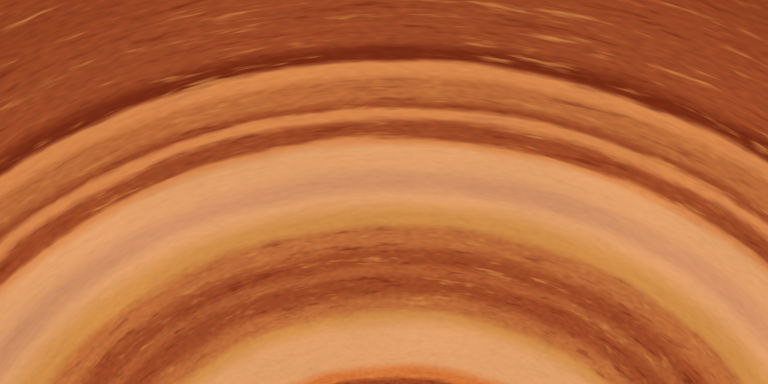
Write a WebGL 1 fragment shader that draws this texture.

```glsl
precision highp float;
// Curved wood grain: broad elliptical growth rings crossed by fine fibres.

uniform vec2 u_resolution;

const vec2 RING_CENTRE = vec2(1.03, -0.42);
const float RING_SQUASH = 0.794;

const vec3 UMBER = vec3(0.47, 0.17, 0.08);
const vec3 RUST = vec3(0.62, 0.29, 0.15);
const vec3 AMBER = vec3(0.74, 0.42, 0.22);
const vec3 ORANGE = vec3(0.84, 0.52, 0.29);
const vec3 CREAM = vec3(0.88, 0.62, 0.41);
const vec3 ROSE = vec3(0.82, 0.56, 0.39);
const vec3 GOLD = vec3(0.82, 0.55, 0.28);

vec2 hashGradient(vec2 cell) {
  vec2 k = vec2(dot(cell, vec2(127.1, 311.7)), dot(cell, vec2(269.5, 183.3)));
  return 2.0 * fract(sin(k) * 43758.55) - 1.0;
}

float gradientNoise(vec2 p) {
  vec2 i = floor(p);
  vec2 f = p - i;
  vec2 w = f * f * f * (f * (f * 6.0 - 15.0) + 10.0);
  float a = dot(hashGradient(i), f);
  float b = dot(hashGradient(i + vec2(1.0, 0.0)), f - vec2(1.0, 0.0));
  float c = dot(hashGradient(i + vec2(0.0, 1.0)), f - vec2(0.0, 1.0));
  float d = dot(hashGradient(i + 1.0), f - 1.0);
  return mix(mix(a, b, w.x), mix(c, d, w.x), w.y);
}

// Layers of noise stretched along the rings; grain = (angle, radius).
float fibres(vec2 grain, vec2 frequency) {
  float sum = 0.0;
  float weight = 0.6;
  for (int i = 0; i < 3; i++) {
    sum += weight * gradientNoise(grain * frequency + float(i) * 17.3);
    frequency *= vec2(2.1, 1.8);
    weight *= 0.75;
  }
  return sum;
}

// Switches to the next colour once the radius passes an edge.
vec3 ring(vec3 inner, vec3 outer, float edge, float softness, float radius) {
  return mix(inner, outer, smoothstep(edge - softness, edge + softness, radius));
}

vec3 ringColour(float r) {
  vec3 c = ring(RUST, ORANGE * vec3(1.0, 0.88, 0.75), 0.438, 0.008, r);
  c = ring(c, CREAM, 0.468, 0.016, r);
  c = ring(c, GOLD, 0.582, 0.025, r);
  c = ring(c, AMBER, 0.612, 0.012, r);
  c = ring(c, RUST, 0.655, 0.018, r);
  c = ring(c, mix(RUST, AMBER, 0.55), 0.705, 0.010, r);
  c = ring(c, RUST, 0.730, 0.010, r);
  c = ring(c, AMBER, 0.775, 0.020, r);
  c = ring(c, GOLD, 0.832, 0.015, r);
  c = ring(c, CREAM, 0.885, 0.030, r);
  c = ring(c, ROSE, 0.925, 0.020, r);
  c = ring(c, CREAM, 0.975, 0.025, r);
  c = ring(c, ORANGE, 1.045, 0.014, r);
  c = ring(c, RUST, 1.062, 0.007, r);
  c = ring(c, ORANGE, 1.108, 0.012, r);
  c = ring(c, RUST, 1.139, 0.008, r);
  c = ring(c, AMBER, 1.160, 0.014, r);
  c = ring(c, ORANGE, 1.220, 0.014, r);
  c = ring(c, UMBER, 1.262, 0.010, r);
  c = ring(c, RUST, 1.305, 0.022, r);
  return ring(c, mix(RUST, UMBER, 0.25), 1.480, 0.100, r);
}

void main() {
  vec2 p = gl_FragCoord.xy / u_resolution.y;
  vec2 q = (p - RING_CENTRE) * vec2(RING_SQUASH, 1.0);
  float radius = length(q);
  vec2 grain = vec2(atan(q.x, q.y), radius);

  // Uneven ring edges
  float sway = 0.010 * gradientNoise(grain * vec2(3.0, 5.0));
  float fray = 0.012 * fibres(grain, vec2(5.0, 30.0));
  vec3 colour = ringColour(radius + sway + fray);

  // Fibres show most strongly in the dark wood
  float darkness = 1.0 - smoothstep(0.35, 0.60, colour.g);
  float broad = fibres(grain + 3.7, vec2(4.0, 28.0));
  float fine = fibres(grain + 9.1, vec2(9.0, 62.0));
  float streak = broad + 0.8 * fine;
  float pale = smoothstep(0.10, 0.65, streak) * mix(0.15, 0.65, darkness);
  float deep = smoothstep(0.10, 0.65, -streak) * mix(0.10, 0.60, darkness);
  colour = mix(colour, GOLD, pale);
  colour = mix(colour, mix(ROSE * 0.9, UMBER, darkness), deep);

  // Pores and slow drift of tone
  float pores = gradientNoise(grain * vec2(48.0, 110.0));
  float drift = gradientNoise(grain * vec2(2.5, 9.0) + 5.0);
  colour *= 1.0 + pores * mix(0.03, 0.12, darkness) + 0.05 * drift;
  colour += vec3(0.03, 0.025, 0.015) * fine;

  gl_FragColor = vec4(clamp(colour, 0.0, 1.0), 1.0);
}
```
